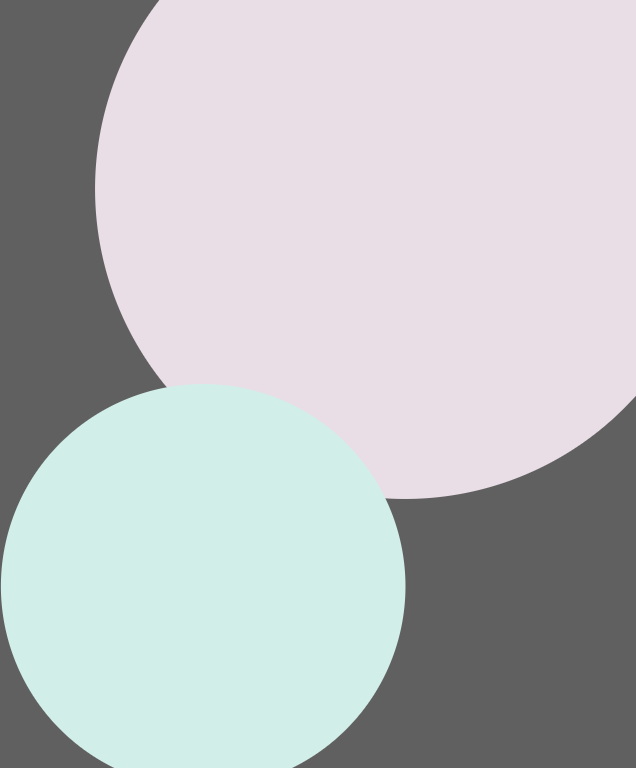
A Shadertoy shader for this background:

```glsl
// Two flat pastel discs on a dark grey ground: a large pink one cropped by
// the top and right edges, and a smaller mint one overlapping it below left.
// Each disc is a signed distance with an edge smoothed over about one pixel.

const vec3 GREY = vec3(0.378);
const vec3 PINK = vec3(0.914, 0.867, 0.902);
const vec3 MINT = vec3(0.824, 0.933, 0.910);

// Signed distance to a circle, negative inside
float circleDistance(vec2 point, vec2 center, float radius) {
    return length(point - center) - radius;
}

// Lays a flat colour over the base wherever the distance is negative
vec3 paint(vec3 base, vec3 color, float distance, float pixel) {
    float coverage = clamp(0.5 - distance / pixel, 0.0, 1.0);
    return mix(base, color, coverage);
}

void mainImage(out vec4 fragColor, in vec2 fragCoord) {
    // Canvas units: height is 1, x is centred so the layout keeps its shape
    float pixel = 1.0 / iResolution.y;
    vec2 point = (fragCoord - 0.5 * iResolution.xy) * pixel;

    float pinkDisc = circleDistance(point, vec2(0.1133, 0.2539), 0.4036);
    float mintDisc = circleDistance(point, vec2(-0.1495, -0.2634), 0.2634);

    // Back to front
    vec3 color = GREY;
    color = paint(color, PINK, pinkDisc, pixel);
    color = paint(color, MINT, mintDisc, pixel);

    fragColor = vec4(color, 1.0);
}
```
